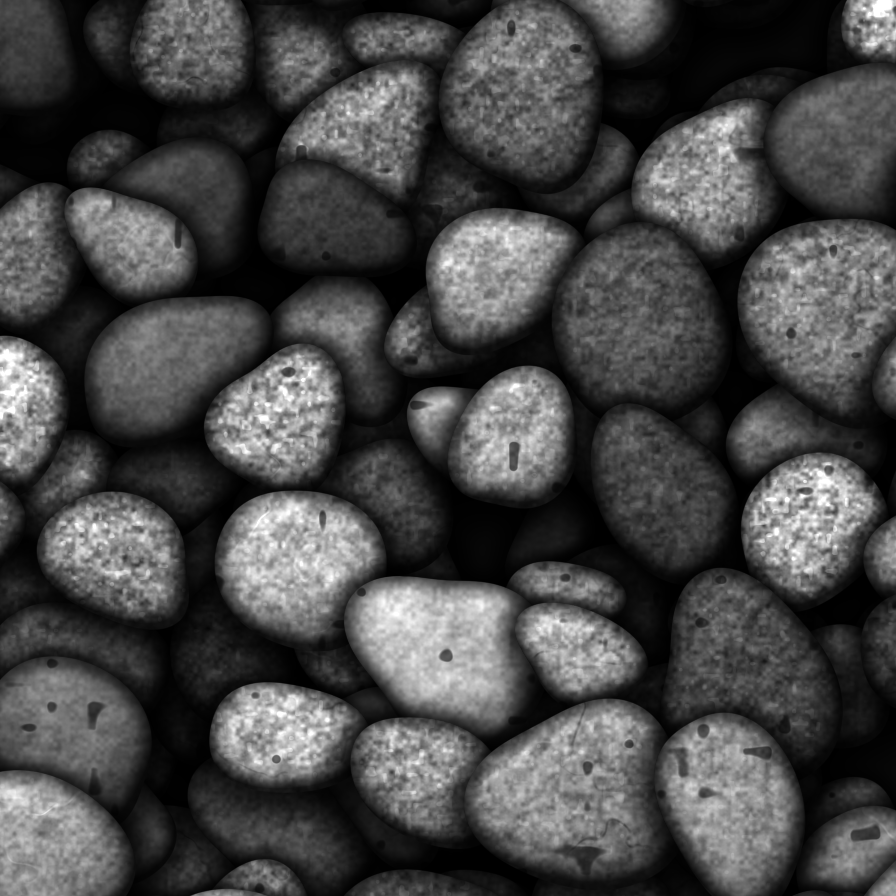
Give the GLSL for this texture, as a Shadertoy shader.

```glsl
// Heap of smooth grey beach pebbles with speckled skins and deep dark gaps.

const float PI = 3.14159265;
const int LAYERS = 3;                 // from buried stones to top stones
const float TOP_CELL = 0.185;         // stone spacing in the top layer
const float BURIED_CELL = 0.145;      // stone spacing in the lowest layer
const float STONE_FILL = 0.55;        // long half axis relative to spacing
const float JITTER = 0.56;            // scatter of centres within a cell
const float DARK_STONE = 0.20;
const float PALE_STONE = 0.86;
const float BURIED_DIM = 0.55;        // brightness of the lowest layer
const float GAP_TONE = 0.03;
const float AMBIENT = 0.17;
const float SUNLIGHT = 0.90;
const vec3 LIGHT_DIR = vec3(-0.2, 0.5, 0.84);

float hash(vec2 p) {
    vec3 h = fract(vec3(p.xyx) * 0.1031);
    h += dot(h, h.yzx + 33.33);
    return fract((h.x + h.y) * h.z);
}

float noise(vec2 p) {
    vec2 i = floor(p), f = fract(p);
    f = f * f * (3.0 - 2.0 * f);
    float low = mix(hash(i), hash(i + vec2(1, 0)), f.x);
    float high = mix(hash(i + vec2(0, 1)), hash(i + vec2(1, 1)), f.x);
    return mix(low, high, f.y);
}

float fbm(vec2 p) {
    float sum = 0.0, weight = 0.5;
    for (int i = 0; i < 4; i++) {
        sum += weight * noise(p);
        p = mat2(1.6, 1.2, -1.2, 1.6) * p + 7.1;
        weight *= 0.5;
    }
    return sum / 0.9375;
}

// Brightness factor of the mineral surface, around one
float stoneSkin(vec2 p, vec2 seed) {
    float roughness = hash(seed + 51.7);
    float kind = hash(seed + 63.1);
    vec2 s = p + 3.0 * vec2(hash(seed + 5.9), hash(seed + 8.3));

    float blotch = fbm(s * 24.0) - 0.5;
    float grain = noise(s * 210.0) + 0.7 * noise(s * 95.0) - 0.85;
    float relief = fbm(s * 60.0) - fbm((s + vec2(-0.002, 0.005)) * 60.0);
    float skin = 1.0 + 0.55 * blotch + mix(0.22, 0.6, roughness) * grain;
    skin += mix(0.35, 1.1, roughness) * relief;

    // Pale flecks, dark pits and thin cracks
    float fleck = smoothstep(0.68, 0.9, noise(s * 150.0 + 4.0));
    float pit = smoothstep(0.87, 0.94, noise(s * 42.0 + 9.0));
    float crack = 1.0 - smoothstep(0.0, 0.022, abs(fbm(s * 11.0 + 2.0) - 0.5));
    skin += 0.35 * roughness * fleck;
    skin *= 1.0 - 0.55 * pit * step(0.35, kind);
    skin += crack * (kind > 0.8 ? 0.25 : -0.28) * step(0.5, kind) * noise(s * 30.0);
    return max(skin, 0.12);
}

// Shades what lies below, then paints one stone over it
float addStone(float tone, vec2 p, vec2 center, vec2 seed, float size, float dim) {
    float angle = PI * hash(seed + 1.7);
    mat2 turn = mat2(cos(angle), -sin(angle), sin(angle), cos(angle));
    vec2 axes = size * mix(0.76, 1.2, hash(seed + 12.3))
              * vec2(1.0, mix(0.62, 0.9, hash(seed + 23.9)));

    // Rounded, slightly lopsided outline
    vec2 u = turn * (p - center) / axes;
    float around = atan(u.y, u.x);
    float phase = 2.0 * PI * hash(seed + 31.1);
    float radius = 1.0 + 0.045 * cos(2.0 * around + 2.0 * phase)
                 + mix(0.02, 0.11, hash(seed + 37.7)) * cos(3.0 * around + phase)
                 + 0.022 * cos(4.0 * around - phase);
    vec2 slope = u / axes;
    float reach = length(u);
    float dist = reach * (reach - radius) / max(length(slope), 0.0001);
    vec2 outward = normalize(slope + 0.00001) * turn;

    // Contact shadow, wider on the lower side
    float shadowWidth = mix(0.022, 0.058, 0.5 - 0.5 * outward.y);
    tone *= mix(0.22, 1.0, smoothstep(-0.004, shadowWidth, dist));

    float edge = 0.8 / iResolution.y;
    if (dist > edge) return tone;

    // Flattened dome lit from above
    float bulge = pow(clamp(reach / radius, 0.0, 1.0), 1.8);
    vec3 normal = vec3(outward * bulge, sqrt(1.0 - bulge * bulge));
    float lit = AMBIENT + SUNLIGHT * max(dot(normal, normalize(LIGHT_DIR)), 0.0);
    lit *= mix(0.5, 1.0, smoothstep(0.0, 0.024, -dist));

    float albedo = mix(DARK_STONE, PALE_STONE, hash(seed + 44.3));
    float stone = albedo * lit * dim * stoneSkin(p, seed);
    return mix(tone, stone, smoothstep(edge, -edge, dist));
}

void mainImage(out vec4 fragColor, in vec2 fragCoord) {
    vec2 p = fragCoord / iResolution.y;
    float tone = GAP_TONE;

    for (int layer = 0; layer < LAYERS; layer++) {
        float level = float(layer) / float(LAYERS - 1);
        float cell = mix(BURIED_CELL, TOP_CELL, level);
        float tilt = 0.45 - 0.6 * level;
        mat2 turn = mat2(cos(tilt), -sin(tilt), sin(tilt), cos(tilt));
        vec2 shift = vec2(5.3, 8.7) + 3.37 * float(layer);
        vec2 home = floor(turn * p / cell + shift);

        // Upper rows first, so nearer stones overlap them
        for (int y = 1; y >= -1; y--)
        for (int x = -1; x <= 1; x++) {
            vec2 id = home + vec2(x, y);
            vec2 seed = id + 71.0 * float(layer);
            vec2 scatter = vec2(hash(seed + 3.1), hash(seed + 6.4)) - 0.5;
            vec2 center = (id + 0.5 + JITTER * scatter - shift) * cell * turn;
            tone = addStone(tone, p, center, seed, STONE_FILL * cell,
                            mix(BURIED_DIM, 1.0, level));
        }
    }
    fragColor = vec4(vec3(clamp(tone, 0.0, 1.0)), 1.0);
}
```
